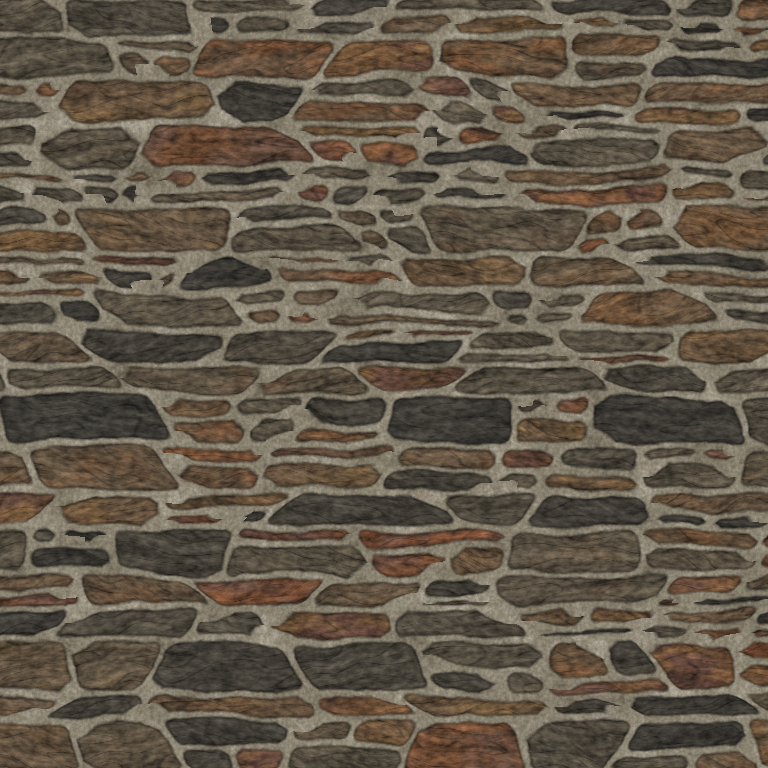
Reproduce this texture procedurally as a WebGL 1 fragment shader.

```glsl
precision highp float;
uniform vec2 u_resolution;

#define ROWS 19.0
#define COLUMNS 6.5
#define JOINT 0.0047
#define CORNER 0.016
#define SPLIT_CHANCE 0.6
#define RUST_AMOUNT 0.75
#define STRATA_CONTRAST 0.55
#define GRAIN_CONTRAST 0.5

float hash(vec2 p) {
  vec3 q = fract(p.xyx * 0.1031);
  q += dot(q, q.yzx + 33.33);
  return fract((q.x + q.y) * q.z);
}

vec2 gradient(vec2 cell) {
  float angle = 6.2832 * hash(cell);
  return vec2(cos(angle), sin(angle));
}

float noise(vec2 p) {
  vec2 i = floor(p), f = fract(p);
  vec2 w = f * f * f * (f * (f * 6.0 - 15.0) + 10.0);
  vec2 e = vec2(1.0, 0.0);
  float low = mix(dot(gradient(i), f), dot(gradient(i + e), f - e), w.x);
  float high = mix(dot(gradient(i + e.yx), f - e.yx), dot(gradient(i + 1.0), f - 1.0), w.x);
  return mix(low, high, w.y) * 1.4;
}

float fbm(vec2 p) {
  float sum = 0.0, gain = 0.55;
  for (int i = 0; i < 4; i++) {
    sum += gain * noise(p);
    p = p * 2.03 + 17.3;
    gain *= 0.55;
  }
  return sum;
}

// Wavy bed between courses, and slanted joint between neighbours
float bed(float row, float x) {
  return row + 0.56 * (hash(vec2(row, 3.7)) - 0.5) + 0.18 * noise(vec2(x * 6.0, row * 7.31));
}

float joint(float col, float row, float t) {
  float slant = 0.35 * (hash(vec2(col + 31.0, row)) - 0.5);
  return col + 0.56 * (hash(vec2(col, row * 1.7 + 11.0)) - 0.5) + slant * (2.0 * t - 1.0);
}

// Distance inward from the cell border; id names the stone
float layStone(vec2 p, out vec2 id) {
  float v = p.y * ROWS, row = floor(v);
  row += step(bed(row + 1.0, p.x), v) - step(v, bed(row, p.x));
  float low = bed(row, p.x), high = bed(row + 1.0, p.x);
  float t = (v - low) / (high - low);

  float shift = 10.0 * hash(vec2(row, 91.0));
  float u = p.x * COLUMNS + shift, col = floor(u);
  col += step(joint(col + 1.0, row, t), u) - step(u, joint(col, row, t));
  float left = joint(col, row, t), right = joint(col + 1.0, row, t);
  float across = (u - left) / (right - left);
  vec2 size = vec2((right - left) / COLUMNS, (high - low) / ROWS);
  vec2 near = vec2(across, t) * size, far = size - near;
  id = vec2(col, row);

  // Tall cells break into thin slabs, some of them into short pieces
  float middle = (col + 0.5 - shift) / COLUMNS;
  float height = (bed(row + 1.0, middle) - bed(row, middle)) / ROWS;
  if (height > 0.042 && hash(id + 5.3) < SPLIT_CHANCE) {
    float cut = mix(0.3, 0.7, hash(id + 8.1)) + 0.3 * (hash(id + 2.9) - 0.5) * (across - 0.5);
    if (t < cut) { far.y = (cut - t) * size.y; id.y += 0.37; }
    else { near.y = (t - cut) * size.y; id.y += 0.71; }
    if (hash(id + 41.0) < 0.45) {
      float part = mix(0.3, 0.7, hash(id + 63.0));
      if (across < part) { far.x = (part - across) * size.x; id.x += 0.29; }
      else { near.x = (across - part) * size.x; id.x += 0.63; }
    }
  }

  // Rounded outline with randomly chipped corners
  vec2 gap = min(near, far);
  vec2 corner = step(near, far);
  float chip = 0.024 * pow(hash(id + corner * 13.7 + 71.0), 3.0);
  float rounded = CORNER - length(max(CORNER - gap, 0.0));
  return min(rounded, dot(gap, vec2(0.55, 0.83)) - chip);
}

vec3 stoneColor(vec2 p, vec2 id) {
  float kind = hash(id + 19.0), tilt = 0.5 * (hash(id + 27.0) - 0.5);
  vec2 q = vec2(p.x + tilt * p.y, p.y - tilt * p.x) + id * 3.17;
  vec3 color = mix(vec3(0.23, 0.22, 0.20), vec3(0.33, 0.30, 0.25), smoothstep(0.0, 0.4, kind));
  color = mix(color, vec3(0.37, 0.30, 0.23), smoothstep(0.45, 0.7, kind));
  color = mix(color, vec3(0.36, 0.26, 0.22), smoothstep(0.78, 0.88, kind));

  // Rust and ochre stains
  float stain = smoothstep(0.0, 0.5, fbm(q * vec2(11.0, 24.0)) + 0.7 * kind - 0.35);
  vec3 rust = mix(vec3(0.46, 0.28, 0.18), vec3(0.45, 0.36, 0.23), hash(id + 53.0));
  color = mix(color, rust, RUST_AMOUNT * stain * smoothstep(0.3, 0.95, kind));

  // Split layers, dark cracks and grain
  vec2 bent = q + 0.012 * noise(q * 18.0);
  float strata = fbm(bent * vec2(11.0, 65.0));
  float grain = fbm(q * vec2(75.0, 150.0));
  float crack = 1.0 - smoothstep(0.0, 0.07, abs(noise(bent * vec2(9.0, 48.0) + 7.0)));
  color *= 1.03 + STRATA_CONTRAST * strata + GRAIN_CONTRAST * grain - 0.22 * crack;
  float dust = smoothstep(0.3, 0.8, fbm(q * vec2(22.0, 70.0) + 40.0));
  return mix(color, vec3(0.50, 0.47, 0.41), 0.55 * dust);
}

vec3 mortarColor(vec2 p) {
  float tone = 0.5 + 0.5 * fbm(p * 16.0) + 0.35 * fbm(p * 95.0);
  vec3 color = mix(vec3(0.40, 0.37, 0.31), vec3(0.54, 0.51, 0.44), smoothstep(0.0, 0.5, tone));
  color = mix(color, vec3(0.67, 0.64, 0.58), smoothstep(0.45, 0.95, tone));
  return color * (1.0 + 0.22 * fbm(p * 210.0));
}

void main() {
  vec2 p = gl_FragCoord.xy / u_resolution.y;
  vec2 warped = p + 0.004 * vec2(noise(p * 24.0), noise(p * 21.0 + 50.0));
  vec2 id;
  float edge = layStone(warped, id);
  edge -= JOINT * (1.0 + 0.5 * noise(p * 9.0 + 30.0));
  edge += 0.0022 * fbm(p * vec2(55.0, 80.0));

  // Stones stand proud: shaded rims and a soft shadow on the mortar
  float soft = 0.0007 + 0.7 / u_resolution.y;
  vec3 stone = stoneColor(p, id) * mix(0.72, 1.0, smoothstep(0.0, 0.005, edge));
  vec3 mortar = mortarColor(p) * mix(0.74, 1.0, smoothstep(0.0, 0.0035, -edge));
  vec3 color = mix(mortar, stone, smoothstep(-soft, soft, edge));
  gl_FragColor = vec4(clamp(color, 0.0, 1.0), 1.0);
}
```
